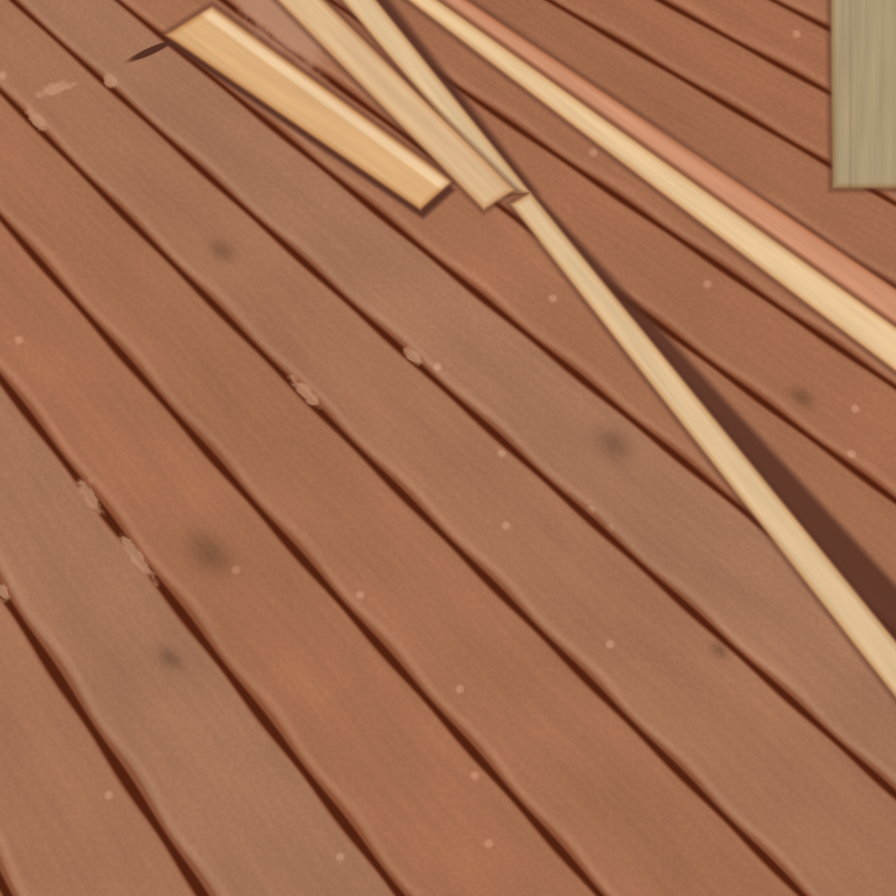
This texture is drawn by a Shadertoy shader. Its source:

```glsl
const vec2 VANISH = vec2(-1.107, 2.009);
const vec3 SHADE = vec3(0.34, 0.19, 0.14);

vec2 hash22(vec2 p) {
    vec3 q = fract(p.xyx * vec3(0.1031, 0.103, 0.0973));
    q += dot(q, q.yzx + 33.33);
    return fract((q.xx + q.yz) * q.zy);
}

// Distance to the nearest cell point, and that cell's random value
vec2 cellular(vec2 p) {
    vec2 best = vec2(9.0, 0.0);
    for (int i = 0; i < 9; i++) {
        vec2 id = floor(p) + vec2(i % 3 - 1, i / 3 - 1), rnd = hash22(id + 50.0);
        float d = length(id + rnd - p);
        if (d < best.x) best = vec2(d, fract(rnd.x * 17.3 + rnd.y * 5.1));
    }
    return best;
}

float layeredSines(vec2 p) {
    float sum = 0.0, amp = 0.5;
    for (int i = 0; i < 4; i++) {
        sum += amp * sin(p.x + 1.7 * sin(p.y)) * cos(p.y * 0.8 + sin(p.x * 0.6));
        p = mat2(1.6, 1.1, -1.1, 1.6) * p + 2.3;
        amp *= 0.55;
    }
    return sum;
}

float edgeSide(vec2 p, vec2 a, vec2 b) {
    vec2 d = b - a;
    return dot(p - a, vec2(-d.y, d.x)) / length(d);
}

// Convex quad with clockwise corners, negative inside
float quad(vec2 p, vec4 ab, vec4 cd) {
    return max(max(edgeSide(p, ab.xy, ab.zw), edgeSide(p, ab.zw, cd.xy)),
               max(edgeSide(p, cd.xy, cd.zw), edgeSide(p, cd.zw, ab.xy)));
}

float cover(float d, float soft) {
    float w = soft + 0.7 / iResolution.y;
    return 1.0 - smoothstep(-w, w, d);
}

float ellipse(vec2 p, vec2 along, vec2 radii) {
    return length(vec2(dot(p, along), dot(p, vec2(-along.y, along.x))) / radii);
}

// Grained timber with a warm rim and a contact shadow
vec3 timber(vec3 col, vec2 p, float d, vec2 dir, vec3 tint) {
    dir = normalize(dir);
    vec2 grain = vec2(dot(p, vec2(-dir.y, dir.x)) * 260.0, dot(p, dir) * 14.0);
    tint *= 1.0 + 0.055 * layeredSines(grain);
    tint *= mix(vec3(1.0), vec3(0.91, 0.82, 0.73), smoothstep(-0.008, 0.0, d));
    col = mix(col, SHADE, 0.6 * cover(d - 0.004, 0.004));
    return mix(col, tint, cover(d, 0.002));
}

// Equal boards converging on VANISH, numbered by slope
vec3 deck(vec2 p) {
    vec2 ray = p - VANISH;
    float m = -ray.y / ray.x, reach = length(ray);
    float k = (1.8 - m) / (0.1875 * m + 0.01125), seam = floor(k + 0.5);
    float slope = (1.8 - 0.01125 * seam) / (1.0 + 0.1875 * seam);
    vec2 rnd = hash22(vec2(floor(k) + 7.0, 3.0));

    // Board tone, grain and pale specks
    vec3 col = mix(vec3(0.645, 0.425, 0.305), vec3(0.645, 0.455, 0.345), rnd.x);
    col = mix(col, vec3(0.63, 0.41, 0.295), 0.7 * smoothstep(6.0, 9.0, k));
    col *= 1.0 + 0.03 * layeredSines(vec2(k * 9.0 + rnd.y * 20.0, reach * 9.0))
               + 0.025 * layeredSines(vec2(k * 55.0, reach * 16.0))
               + 0.04 * layeredSines(p * 13.0) + 0.05 * (cellular(p * 170.0).x - 0.5);
    vec2 speck = cellular(p * 19.0);
    col += 0.1 * step(0.92, speck.y) * (1.0 - smoothstep(0.04, 0.13, speck.x));

    // Seams widen towards the viewer
    float d = (-ray.y - slope * ray.x) / sqrt(1.0 + slope * slope);
    float w = 0.0042 * pow(slope, 0.8) * smoothstep(0.3, 2.4, reach);
    w *= 1.0 + 0.2 * sin(reach * 43.0 + seam * 5.0);
    col = mix(col, vec3(0.5, 0.27, 0.17), 0.7 * cover(abs(d + w * 0.35) - w * 1.6, 0.0025));
    col = mix(col, vec3(0.31, 0.12, 0.05), 0.95 * cover(abs(d) - w * 0.85, 0.0017));
    float lip = (d + w * 3.2) / 0.004;
    return col + 0.035 * exp(-lip * lip);
}

vec3 deckMarks(vec3 col, vec2 p) {
    // Knots: centre, radius
    vec3 knots[6] = vec3[6](vec3(0.234, 0.382, 0.036), vec3(0.19, 0.265, 0.018),
        vec3(0.686, 0.505, 0.026), vec3(0.895, 0.557, 0.016),
        vec3(0.247, 0.72, 0.018), vec3(0.803, 0.274, 0.013));
    for (int i = 0; i < 6; i++) {
        float d = ellipse(p - knots[i].xy, vec2(0.8, -0.6), knots[i].z * vec2(1.2, 0.8));
        col *= 1.0 - 0.2 * exp(-d * d * 2.0);
    }
    // Pale chips in the seams: centre, half length
    vec3 chips[8] = vec3[8](vec3(0.04, 0.867, 0.017), vec3(0.062, 0.901, 0.024),
        vec3(0.124, 0.909, 0.012), vec3(0.341, 0.562, 0.026), vec3(0.461, 0.602, 0.013),
        vec3(0.153, 0.378, 0.038), vec3(0.1, 0.446, 0.024), vec3(0.003, 0.339, 0.014));
    float ragged = 0.35 * layeredSines(p * 190.0);
    for (int i = 0; i < 8; i++) {
        vec2 along = i == 1 ? vec2(0.95, 0.31) : normalize(chips[i].xy - VANISH);
        float d = ellipse(p - chips[i].xy, along, vec2(chips[i].z, 0.0075)) + ragged;
        col = mix(col, vec3(0.76, 0.57, 0.45), 0.8 * (1.0 - smoothstep(0.5, 1.1, d)));
    }
    return col;
}

void mainImage(out vec4 fragColor, in vec2 fragCoord) {
    vec2 p = fragCoord / iResolution.y;
    vec3 col = deckMarks(deck(p), p);
    // Cross joint and sawdust
    float gap = ellipse(p - vec2(0.168, 0.943), vec2(0.91, 0.41), vec2(0.026, 0.004));
    col = mix(col, SHADE, cover(gap - 1.0, 0.3));
    float dust = ellipse(p - vec2(0.318, 0.975), vec2(0.75, -0.66), vec2(0.075, 0.034));
    dust += 0.3 * layeredSines(p * 90.0);
    col = mix(col, vec3(0.74, 0.55, 0.44), 0.75 * (1.0 - smoothstep(0.5, 1.1, dust)));
    // Long plank, two faces
    vec2 run = vec2(0.56, -0.41);
    float side = quad(p, vec4(0.501, 1.013, 1.02, 0.664), vec4(1.018, 0.622, 0.47, 1.013));
    float top = quad(p, vec4(0.47, 1.013, 1.018, 0.622), vec4(1.017, 0.573, 0.439, 1.013));
    col = timber(col, p, side, run, vec3(0.81, 0.57, 0.44));
    col = timber(col, p, top, run, vec3(0.91, 0.77, 0.59));
    // Narrow stick and its shadow
    float dark = min(quad(p, vec4(0.592, 0.79, 1.02, 0.325), vec4(1.02, 0.25, 0.59, 0.77)),
        quad(p, vec4(0.405, 1.013, 0.425, 1.013), vec4(0.6, 0.785, 0.58, 0.785)));
    float stick = min(quad(p, vec4(0.592, 0.785, 1.021, 0.258), vec4(1.021, 0.195, 0.57, 0.772)),
        quad(p, vec4(0.371, 1.013, 0.409, 1.013), vec4(0.592, 0.785, 0.563, 0.785)));
    col = mix(col, SHADE, 0.85 * cover(dark, 0.005));
    col = timber(col, p, stick, vec2(0.63, -0.79), vec3(0.87, 0.74, 0.57));
    // Short board with a bright bevel, then the offcut
    vec4 ab = vec4(0.237, 0.993, 0.505, 0.798), cd = vec4(0.469, 0.766, 0.185, 0.961);
    col = mix(col, SHADE, 0.9 * cover(quad(p - vec2(0.003, -0.01), ab, cd), 0.003));
    float bevel = cover(abs(edgeSide(p, ab.xy, ab.zw) + 0.009) - 0.006, 0.002);
    vec3 tint = mix(vec3(0.86, 0.68, 0.48), vec3(0.92, 0.78, 0.61), bevel);
    col = timber(col, p, quad(p, ab, cd), ab.zw - ab.xy, tint);
    float offcut = quad(p, vec4(0.297, 1.013, 0.348, 1.013), vec4(0.574, 0.788, 0.54, 0.766));
    col = timber(col, p, offcut, vec2(0.7, -0.71), vec3(0.86, 0.71, 0.54));
    // Upright post
    float post = quad(p, vec4(0.927, 1.02, 1.02, 1.02), vec4(1.02, 0.79, 0.929, 0.79));
    tint = vec3(0.67, 0.59, 0.46) * (1.0 - 0.1 * cover(abs(p.x - 0.949) - 0.001, 0.002));
    col = timber(col, p, post, vec2(0.0, 1.0), tint);
    fragColor = vec4(clamp(col, 0.0, 1.0), 1.0);
}
```
